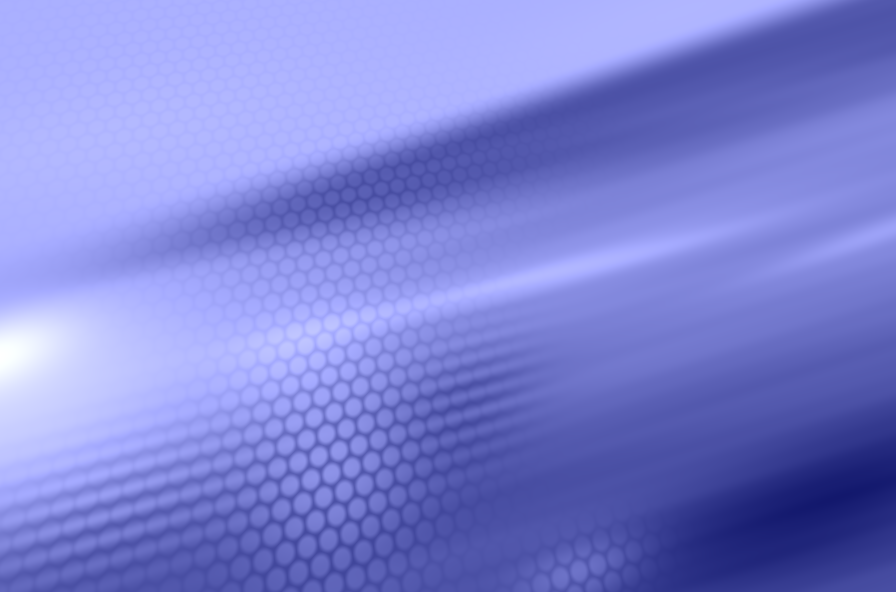
Give the GLSL for this background, as a Shadertoy shader.

```glsl
// Blurred violet-blue light streaks sweeping over a soft perforated mesh.
#define EDGE_HEIGHT 0.53
#define EDGE_SLOPE 0.335
#define STREAK_SLOPE 0.24
#define MESH_SCALE vec2(29.0, 24.5)
#define MESH_TILT 0.29
#define MESH_CONTRAST 0.21
#define ROW_CONTRAST 0.07
#define GRAIN 0.011
#define TINT vec3(0.0, 0.022, 0.355)

const float TAU = 6.2831853;

// Soft elliptical light, sheared along a slope.
float glow(vec2 p, vec2 centre, float slope, vec2 size) {
    vec2 d = p - centre;
    d.y -= slope * d.x;
    d /= size;
    return exp(-dot(d, d));
}

// Mesh plane: sheared, with cells shrinking towards the top.
vec2 meshPlane(vec2 p) {
    vec2 q = p - vec2(0.56, 0.2);
    q /= 1.0 + 0.4 * q.y + 0.1 * q.x > 0.0 ? 1.0 - 0.38 * q.y - 0.12 * q.x : 1.0;
    q.y -= MESH_TILT * q.x;
    q.x += 0.12 * q.y;
    return q * MESH_SCALE;
}

// Round holes on a hexagonal lattice.
float meshHoles(vec2 q) {
    vec2 cell = vec2(1.0, 1.7320508);
    vec2 a = mod(q, cell) - 0.5 * cell;
    vec2 b = mod(q + 0.5 * cell, cell) - 0.5 * cell;
    float d = sqrt(min(dot(a, a), dot(b, b)));
    return smoothstep(0.56, 0.29, d);
}

// Layered sines across the sweep, drifting slowly along it.
float sweepLines(vec2 p) {
    float across = p.y - 0.3 * p.x;
    float sum = 0.0;
    float frequency = 31.0;
    float weight = 1.0;
    for (int i = 0; i < 4; i++) {
        sum += weight * sin(across * frequency + 1.7 * sin(p.x * 3.0 + float(i) * 2.1));
        frequency *= 1.83;
        weight *= 0.65;
    }
    return sum;
}

// Broad areas: pale sky, dark band and the falling slope beneath it.
float broadLight(vec2 p) {
    float depth = EDGE_HEIGHT + EDGE_SLOPE * p.x - p.y;
    float softness = mix(0.06, 0.035, smoothstep(0.0, 1.0, p.x));
    float below = smoothstep(-softness, softness, depth);

    float sky = 0.665 + 0.03 * glow(p, vec2(0.15, 0.76), 0.2, vec2(0.4, 0.1))
              + 0.025 * glow(p, vec2(1.15, 0.98), 0.33, vec2(0.4, 0.08));

    float slope = mix(0.30, 0.50, smoothstep(-0.08, 0.25, p.y - 0.25 * p.x));
    float bandWidth = mix(0.08, 0.23, smoothstep(0.0, 1.2, p.x));
    float band = 1.0 - smoothstep(0.45 * bandWidth, bandWidth, depth);
    slope -= 0.19 * band * smoothstep(-0.1, 0.6, p.x);
    slope += 0.05 * glow(p, vec2(1.3, 0.84), 0.25, vec2(0.3, 0.025));

    // Glare on the left
    slope += 0.30 * glow(p, vec2(0.0, 0.32), 0.3, vec2(0.42, 0.2));
    slope += 0.25 * glow(p, vec2(-0.02, 0.40), 0.3, vec2(0.14, 0.06));

    // Bright streaks
    slope += 0.13 * glow(p, vec2(0.9, 0.53), STREAK_SLOPE, vec2(0.36, 0.022));
    slope += 0.06 * glow(p, vec2(0.85, 0.53), STREAK_SLOPE, vec2(0.5, 0.065));
    slope += 0.12 * glow(p, vec2(1.5, 0.612), 0.34, vec2(0.21, 0.02));

    // Mesh highlights and shadows
    slope += 0.09 * glow(p, vec2(0.50, 0.41), 0.3, vec2(0.13, 0.07));
    slope += 0.09 * glow(p, vec2(0.57, 0.17), 0.3, vec2(0.13, 0.14));
    slope += 0.14 * glow(p, vec2(0.98, 0.035), 0.3, vec2(0.11, 0.05));
    slope -= 0.09 * glow(p, vec2(0.77, 0.31), 0.3, vec2(0.14, 0.12));
    slope -= 0.20 * glow(p, vec2(1.45, 0.17), 0.3, vec2(0.34, 0.11));
    slope -= 0.07 * glow(p, vec2(1.2, 0.04), 0.3, vec2(0.25, 0.08));

    return mix(sky, slope, below) + GRAIN * below * sweepLines(p) * smoothstep(0.3, 0.9, p.x);
}

// Mesh detail: sharp holes in focus, smeared rows beside them.
float meshLight(vec2 p) {
    vec2 q = meshPlane(p);
    float holes = meshHoles(q) - 0.62;
    float rows = cos(TAU * q.y / 0.8660254);
    float focus = glow(p, vec2(0.56, 0.21), 0.3, vec2(0.17, 0.25))
                + 0.3 * glow(p, vec2(0.58, 0.64), 0.3, vec2(0.25, 0.12))
                + 0.12 * glow(p, vec2(0.3, 0.84), 0.1, vec2(0.35, 0.2))
                + 0.25 * glow(p, vec2(0.15, 0.1), 0.3, vec2(0.2, 0.12))
                + 0.5 * glow(p, vec2(0.98, 0.03), 0.3, vec2(0.1, 0.06));
    float smear = glow(p, vec2(0.2, 0.14), 0.3, vec2(0.24, 0.11))
                + 0.8 * glow(p, vec2(0.80, 0.33), 0.3, vec2(0.1, 0.11));
    return MESH_CONTRAST * focus * holes + ROW_CONTRAST * smear * rows;
}

void mainImage(out vec4 fragColor, in vec2 fragCoord) {
    vec2 p = fragCoord / iResolution.y;
    float light = max(broadLight(p) + meshLight(p), 0.07);
    fragColor = vec4(min(vec3(light) + TINT, 1.0), 1.0);
}
```
